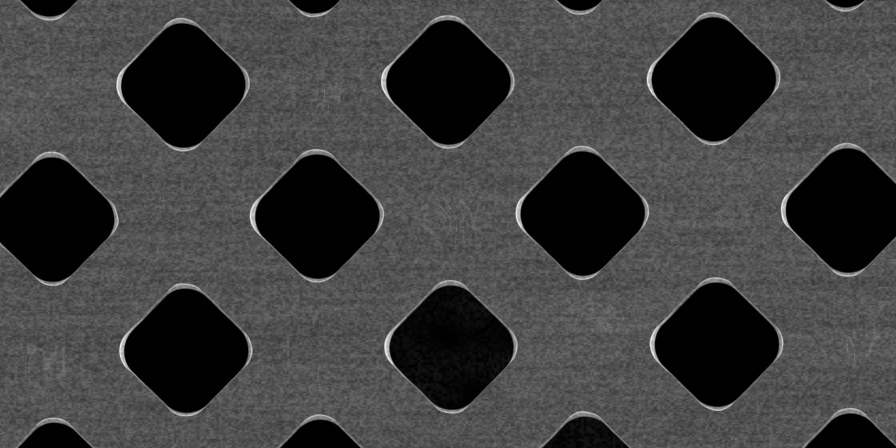
This pattern is drawn by a Shadertoy shader. Its source:

```glsl
float hash(vec2 p) {
    vec3 h = fract(vec3(p.xyx) * 0.1031);
    h += dot(h, h.yzx + 33.33);
    return fract((h.x + h.y) * h.z);
}

float noise(vec2 p) {
    vec2 i = floor(p), f = fract(p);
    f = f * f * (3.0 - 2.0 * f);
    return mix(mix(hash(i), hash(i + vec2(1, 0)), f.x),
               mix(hash(i + vec2(0, 1)), hash(i + vec2(1, 1)), f.x), f.y);
}

float roundedSquare(vec2 p, float halfSide, float radius) {
    vec2 q = abs(p) - halfSide + radius;
    return length(max(q, 0.0)) + min(max(q.x, q.y), 0.0) - radius;
}

// Rolled sheet: bands, fine streaks, grain and curved scratches in the gaps
float sheetTone(vec2 p, float gap) {
    vec2 s = vec2(p.x, p.y - 0.01 * p.x) + 7.0;
    float tone = 0.325;
    tone += 0.030 * (noise(s * vec2(1.5, 22.0)) - 0.5);
    tone += 0.045 * (noise(s * vec2(5.0, 130.0)) - 0.5);
    tone += 0.110 * (noise(s * vec2(210.0, 290.0)) - 0.5);
    tone += 0.080 * (noise(s * 140.0 + 31.0) - 0.5);

    float bend = 2.5 * noise(s * 13.0);
    float ridge = abs(noise(vec2(s.x * 48.0 + bend, s.y * 13.0)) - 0.5);
    float patches = smoothstep(0.45, 0.75, noise(s * vec2(9.0, 14.0) + 3.0));
    return tone + 0.075 * smoothstep(0.09, 0.0, ridge) * patches * gap;
}

void mainImage(out vec4 fragColor, in vec2 fragCoord) {
    float px = 1.0 / iResolution.y;
    vec2 p = (fragCoord - 0.5 * iResolution.xy) * px;

    // Diagonal grid, slightly tilted, with one hole per cell
    float pitch = 0.4187;
    vec2 axis = vec2(cos(0.7739), -sin(0.7739));
    vec2 fromHole = p - vec2(0.0, 0.3177);
    vec2 grid = vec2(dot(fromHole, axis), dot(fromHole, vec2(axis.y, -axis.x)));
    vec2 id = round(grid / pitch);
    vec2 local = grid - id * pitch;

    float gap = smoothstep(0.13, 0.03, length(abs(local) - 0.5 * pitch));
    float tone = sheetTone(p, gap);

    // Hole and burr outlines, with uneven edges that differ per hole
    float wobble = 0.003 * (noise(p * 38.0 + id * 5.0 + 50.0) - 0.5);
    float hole = roundedSquare(local - vec2(0.002, 0.0005), 0.1172, 0.065) + 0.3 * wobble;
    float burr = roundedSquare(local, 0.1207, 0.052) + wobble;

    // Raised burr, brightest on the left corner and along its outer lip
    vec2 dir = local / max(length(local), 0.001);
    float left = smoothstep(0.75, 1.0, dot(dir, vec2(-0.7071, 0.7071)));
    float corner = smoothstep(0.75, 1.0, abs(dir.x * dir.y) * 2.0);
    float lip = exp(-pow((burr + 0.001) / 0.0025, 2.0));
    float grit = noise(p * 190.0 + 90.0) - 0.5;
    float rimTone = 0.41 + 0.10 * corner + 0.20 * left + lip * (0.10 + 0.16 * corner) + 0.14 * grit;
    tone = mix(tone, rimTone, smoothstep(px, -px, burr));

    // Black openings, two of them with faint dust inside
    float dusty = step(0.5, id.x) * step(abs(id.y - 1.0), 0.5);
    float dust = dusty * 0.10 * noise(p * 16.0 + 20.0) * noise(p * 170.0 + 60.0);
    tone = mix(tone, dust, smoothstep(px, -px, hole));

    fragColor = vec4(vec3(clamp(tone, 0.0, 1.0)), 1.0);
}
```
